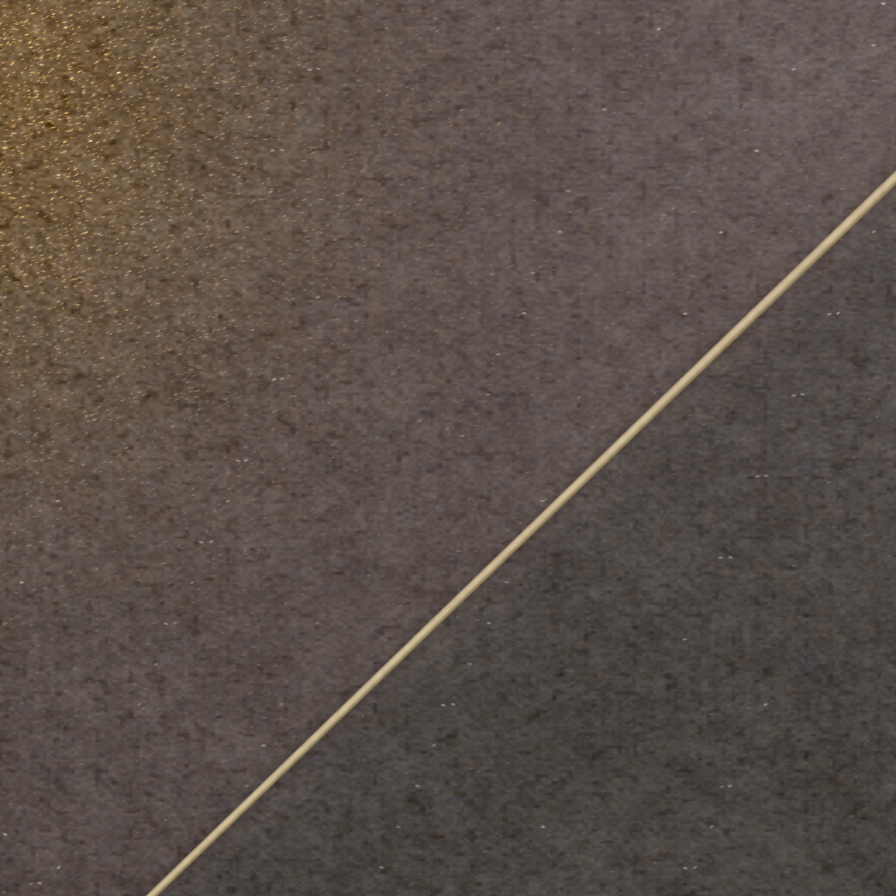
Reproduce this texture procedurally as a Shadertoy shader.

```glsl
// Brushed bronze-grey surface with golden sparkle and a thin diagonal cream stripe.

float hash(vec2 p) {
    return fract(sin(dot(p, vec2(127.1, 311.7))) * 43758.5453);
}

float noise(vec2 p) {
    vec2 i = floor(p), f = fract(p);
    f = f * f * (3.0 - 2.0 * f);
    return mix(mix(hash(i), hash(i + vec2(1, 0)), f.x),
               mix(hash(i + vec2(0, 1)), hash(i + vec2(1, 1)), f.x), f.y);
}

float fbm(vec2 p) {
    float sum = 0.0, amp = 0.5;
    for (int i = 0; i < 4; i++) {
        sum += amp * noise(p);
        p = mat2(1.6, 1.2, -1.2, 1.6) * p + 7.3;
        amp *= 0.5;
    }
    return sum / 0.9375;
}

// One short flake per grid cell; density is the chance that a cell is lit.
float flakes(vec2 p, float density, float seed) {
    vec2 cell = floor(p), f = fract(p);
    float pick = hash(cell + seed);
    vec2 centre = 0.4 + 0.2 * vec2(hash(cell + seed + 3.7), hash(cell + seed + 8.1));
    float tilt = 1.1 * (hash(cell + seed + 5.3) - 0.35);
    vec2 d = mat2(cos(tilt), -sin(tilt), sin(tilt), cos(tilt)) * (f - centre);
    float shape = 1.0 - smoothstep(0.08, 0.4, length(d * vec2(1.0, 1.7)));
    return shape * step(pick, density) * (0.35 + 0.65 * hash(cell + seed + 1.9));
}

void mainImage(out vec4 fragColor, in vec2 fragCoord) {
    vec2 uv = fragCoord / iResolution.xy;
    float pixel = 1.0 / iResolution.y;

    // Signed distance to the stripe, positive on the upper left side
    vec2 along = normalize(vec2(0.831, 0.802));
    vec2 rel = uv - vec2(0.169, 0.0);
    float side = along.x * rel.y - along.y * rel.x;

    // Broad tones: grey field, darker lower right, pale top right
    vec3 col = mix(vec3(0.335, 0.295, 0.28), vec3(0.385, 0.335, 0.32),
                   smoothstep(0.0, 0.9, uv.y));
    col += vec3(0.03, 0.03, 0.035) * smoothstep(0.55, 1.0, uv.x) * smoothstep(0.6, 1.0, uv.y);
    vec3 shade = mix(vec3(0.285, 0.268, 0.255), vec3(0.335, 0.305, 0.295),
                     smoothstep(0.15, 0.8, uv.y));
    col = mix(shade, col, smoothstep(-0.06, 0.03, side));

    // Golden glow from the upper left
    vec2 g = (uv - vec2(-0.04, 0.92)) * vec2(1.0, 0.85);
    float glow = exp(-dot(g, g) * 9.0);
    float core = exp(-dot(g, g) * 20.0);
    col = mix(col, vec3(0.43, 0.335, 0.215), 0.9 * glow);
    col += vec3(0.035, 0.03, 0.01) * core;

    // Cloudy mottling and fine grain stretched sideways
    float cloud = fbm(uv * 16.0 + 4.0) - 0.5;
    float mottle = fbm(uv * vec2(48.0, 56.0) + 31.0) - 0.5;
    float grain = noise(uv * vec2(150.0, 230.0)) - 0.5;
    float fine = noise(uv * vec2(260.0, 330.0) + 57.0) - 0.5;
    col += 0.045 * cloud + 0.07 * mottle;
    col += (grain * 0.055 + fine * 0.05) * (1.0 + 1.3 * glow);
    col += vec3(0.022, 0.0, -0.022) * (noise(uv * vec2(90.0, 130.0) + 12.0) - 0.5);

    // Dark pits
    float pits = smoothstep(0.68, 0.95, noise(uv * vec2(110.0, 150.0) + 83.0));
    col -= 0.05 * pits * (1.0 + glow);

    // Metallic flakes, dense in the glow and sparse elsewhere
    float clump = 0.6 + 0.8 * noise(uv * 24.0 + 19.0);
    float upper = smoothstep(-0.02, 0.15, side);
    for (int i = 0; i < 3; i++) {
        float layer = float(i);
        float turn = 0.15 + 0.12 * layer;
        vec2 p = mat2(cos(turn), -sin(turn), sin(turn), cos(turn)) * uv;
        float density = clump * (0.008 + 0.035 * upper + 0.3 * glow);
        float spark = flakes(p * vec2(95.0, 140.0) * (1.0 + 0.23 * layer),
                             density, 13.0 * layer);
        col += spark * mix(vec3(0.10, 0.085, 0.07), vec3(0.36, 0.29, 0.16), glow);
    }

    // Rare pale specks
    float speck = flakes(uv * vec2(100.0, 110.0) + 41.0, 0.006, 67.0);
    col += speck * vec3(0.28, 0.28, 0.27);

    // Stripe with a soft dark rim, bright crest and olive lower edge
    float halfWidth = mix(0.0043, 0.0058, uv.x);
    col *= 1.0 - 0.16 * exp(-pow(side / 0.011, 2.0));
    float t = side / halfWidth;
    vec3 cream = mix(vec3(0.53, 0.46, 0.32), vec3(0.80, 0.73, 0.60), smoothstep(-1.0, 0.1, t));
    cream = mix(cream, vec3(0.66, 0.57, 0.45), smoothstep(0.4, 1.0, t));
    cream += 0.05 * (noise(uv * 130.0) - 0.5);
    float edge = max(pixel, 0.0012);
    float stripe = 1.0 - smoothstep(halfWidth - edge, halfWidth + edge, abs(side));
    col = mix(col, cream, stripe);

    fragColor = vec4(clamp(col, 0.0, 1.0), 1.0);
}
```
